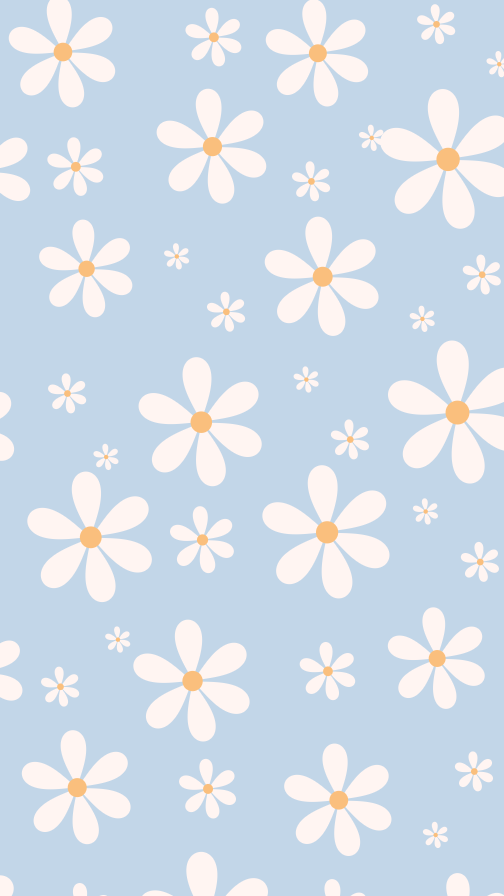
Write a Shadertoy shader that draws this pattern.

```glsl
// Flat white daisies scattered over pale blue. A jittered checkerboard of sites
// holds large blooms on even squares and one medium bloom, or a small and tiny
// pair, on odd squares. Petals are teardrop curves with smoothed edges.

#define SITES_ACROSS 4.0
#define SITE_SHIFT   vec2(0.35, 0.2)
#define LARGE_RADIUS vec2(0.38, 0.58)
#define MEDIUM_RADIUS vec2(0.22, 0.29)
#define SMALL_RADIUS 0.16
#define TINY_RADIUS  0.105
#define JITTER       0.75
#define PAIR_CHANCE  0.55
#define DISC_RADIUS  0.165
#define PETAL_WIDTH  0.38

const float TAU = 6.2831853;
const vec3 SKY   = vec3(0.76, 0.84, 0.91);
const vec3 PETAL = vec3(1.00, 0.96, 0.95);
const vec3 DISC  = vec3(0.98, 0.75, 0.49);

float hash(vec2 site, float salt) {
    return fract(sin(dot(site, vec2(127.1, 311.7)) + salt * 74.7) * 4375.85);
}

vec2 direction(float angle) {
    return vec2(cos(angle), sin(angle));
}

// Approximate distance to a teardrop from the origin to (1, 0).
float petalDistance(vec2 q) {
    float t = max(q.x, 0.02);
    float curve = q.y * q.y - PETAL_WIDTH * pow(t, 2.4) * (1.0 - t);
    float slope = PETAL_WIDTH * (3.4 * pow(t, 2.4) - 2.4 * pow(t, 1.4));
    float d = curve / max(length(vec2(slope, 2.0 * q.y)), 0.001);
    return q.x > 0.02 ? d : 1.0;
}

// Six slightly uneven petals around the centre.
float petalsDistance(vec2 q) {
    float d = 1.0;
    for (int k = 0; k < 6; k++) {
        float turn = TAU * float(k) / 6.0;
        float angle = turn - 0.37 + 0.12 * cos(turn - TAU * 2.0 / 3.0);
        vec2 axis = direction(angle);
        d = min(d, petalDistance(vec2(dot(q, axis), axis.x * q.y - axis.y * q.x)));
    }
    return d;
}

float coverage(float d, float pixel) {
    return clamp(0.5 - d / pixel, 0.0, 1.0);
}

// Paint one bloom over the colour so far.
void paintDaisy(inout vec3 color, vec2 offset, float radius, float pixel) {
    vec2 q = offset / radius;
    float soft = pixel / radius;
    if (length(q) > 1.1 + soft) return;
    color = mix(color, PETAL, coverage(petalsDistance(q), soft));
    color = mix(color, DISC, coverage(length(q) - DISC_RADIUS, soft));
}

void mainImage(out vec4 fragColor, in vec2 fragCoord) {
    float pixel = SITES_ACROSS / iResolution.x;
    vec2 p = fragCoord * pixel + SITE_SHIFT;
    vec2 nearest = floor(p + 0.5);
    vec3 color = SKY;

    for (int j = -1; j <= 1; j++)
    for (int i = -1; i <= 1; i++) {
        vec2 site = nearest + vec2(i, j);
        vec2 offset = p - site;
        float size = hash(site, 1.0);
        float spin = hash(site, 2.0);

        if (mod(site.x + site.y, 2.0) < 0.5) {
            // Large bloom: smaller ones may wander further.
            float radius = mix(LARGE_RADIUS.x, LARGE_RADIUS.y, size);
            float wander = JITTER * (sqrt(0.5) - radius) * sqrt(hash(site, 3.0));
            paintDaisy(color, offset - wander * direction(TAU * spin), radius, pixel);
        } else if (hash(site, 4.0) < PAIR_CHANCE) {
            // Small and tiny pair set along a diagonal of the gap.
            float quarter = floor(spin * 4.0) + 0.5;
            vec2 axis = direction(TAU * quarter / 4.0 + 0.5 * (size - 0.5));
            paintDaisy(color, offset - 0.22 * axis, SMALL_RADIUS, pixel);
            paintDaisy(color, offset + 0.37 * axis, TINY_RADIUS, pixel);
        } else {
            // Single medium bloom.
            float radius = mix(MEDIUM_RADIUS.x, MEDIUM_RADIUS.y, size);
            paintDaisy(color, offset - 0.05 * direction(TAU * spin), radius, pixel);
        }
    }
    fragColor = vec4(color, 1.0);
}
```
